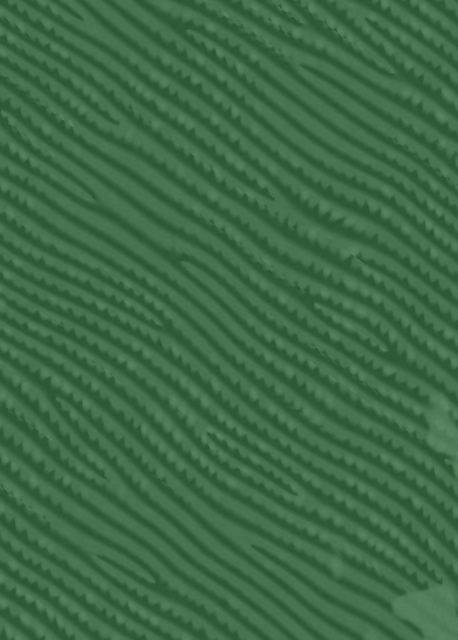
A Shadertoy shader for this texture:

```glsl
// Green diagonal ripples with forks, serrated dark lines and pale flecks.
#define LINES 34.0       // ripples per canvas height, across the grain
#define SLANT 0.63       // downward tilt of the ripples, radians
#define BEND 1.1         // waviness, in ripple widths
#define FORK_CELL 0.18   // spacing of the forks
#define TEETH 50.0       // teeth per canvas height, along the grain
#define SOFT 0.17        // softness of line edges, in ripple widths
#define DARK vec3(0.183, 0.353, 0.213)
#define MID vec3(0.284, 0.455, 0.315)
#define PALE vec3(0.350, 0.520, 0.380)

float hash(vec2 p) {
    vec3 q = fract(vec3(p.xyx) * 0.1031);
    q += dot(q, q.yzx + 33.33);
    return fract((q.x + q.y) * q.z);
}

float noise(vec2 p) {
    vec2 i = floor(p), f = fract(p);
    f = f * f * (3.0 - 2.0 * f);
    return mix(mix(hash(i), hash(i + vec2(1, 0)), f.x),
               mix(hash(i + vec2(0, 1)), hash(i + vec2(1, 1)), f.x), f.y);
}

// x runs along the ripples, y across them
vec2 toGrain(vec2 p) {
    float c = cos(SLANT), s = sin(SLANT);
    return vec2(c * p.x - s * p.y, s * p.x + c * p.y);
}

// Phase shift of scattered forks with alternating signs
float forks(vec2 p) {
    float turn = 0.0;
    for (int y = -1; y <= 6; y++) {
        for (int x = -1; x <= 4; x++) {
            vec2 cell = vec2(x, y);
            vec2 jitter = vec2(hash(cell + 17.3), hash(cell + 61.7));
            vec2 d = toGrain(p - (cell + jitter) * FORK_CELL);
            float charge = ((x + y) & 1) == 0 ? 1.0 : -1.0;
            turn += charge * atan(d.y, d.x * 0.5);
        }
    }
    return turn / 6.2831853;
}

void mainImage(out vec4 fragColor, in vec2 fragCoord) {
    vec2 p = fragCoord / iResolution.y;
    float width = iResolution.x / iResolution.y;
    vec2 grain = toGrain(p);

    // Ripple phase: a dark line is centred on every whole number
    float bend = noise(p * 4.5 + 3.1) + 0.35 * noise(p * 11.0 + 8.4) - 0.67;
    float phase = grain.y * LINES + BEND * bend + forks(p);
    float row = floor(phase), across = phase - row;

    // Teeth on the upper edge of each line, stronger in some areas
    float along = grain.x * TEETH + hash(vec2(row, 5.0)) + 0.5 * across
                + 0.8 * noise(grain * 22.0);
    float tooth = floor(along), offset = abs(fract(along) - 0.5) * 2.0;
    float seed = hash(vec2(tooth, row) + 90.5);
    float side = smoothstep(0.28, 0.5, abs(p.x / width - 0.5));
    float rough = clamp(smoothstep(0.3, 0.65, noise(p * 6.0 + 40.0))
                        + 0.5 * side, 0.0, 1.0);
    float reach = rough * (0.1 + 0.2 * seed) * (1.0 - smoothstep(0.0, 0.8, offset));

    // Soft dark line, wrapped around the ripple boundary
    float edge = 0.18 + 0.06 * (noise(grain * vec2(18.0, 30.0)) - 0.5) + reach;
    float upper = 1.0 - smoothstep(edge - SOFT, edge + SOFT, across);
    float lower = smoothstep(0.80 - SOFT, 0.80 + SOFT, across);
    float line = max(upper, lower);

    // Pale flecks between the teeth
    vec2 spot = vec2((1.0 - offset) * 0.8, (across - 0.47) * 3.6);
    float fleck = exp(-2.5 * dot(spot, spot))
                * smoothstep(0.35, 0.9, hash(vec2(tooth + step(0.5, fract(along)), row)))
                * rough;

    // Broader worn patches near the right edge and the lower right
    float wear = 0.28 * smoothstep(0.85, 1.0, p.x / width)
               + 0.20 * smoothstep(0.35, 0.0, length(p - vec2(0.62, 0.08)))
               + 0.10 * smoothstep(0.08, 0.0, p.x);
    float patchy = smoothstep(0.80, 0.93, noise(p * 19.0 + 12.0) * 0.8 + wear);
    line *= 1.0 - 0.75 * patchy;

    vec3 color = mix(MID, DARK, line);
    color = mix(color, PALE, clamp(fleck * 0.85 + patchy * 0.7, 0.0, 1.0) * (1.0 - line));
    color += 0.016 * (noise(p * 240.0) - 0.5) + 0.012 * (noise(p * 60.0) - 0.5);
    fragColor = vec4(color, 1.0);
}
```
